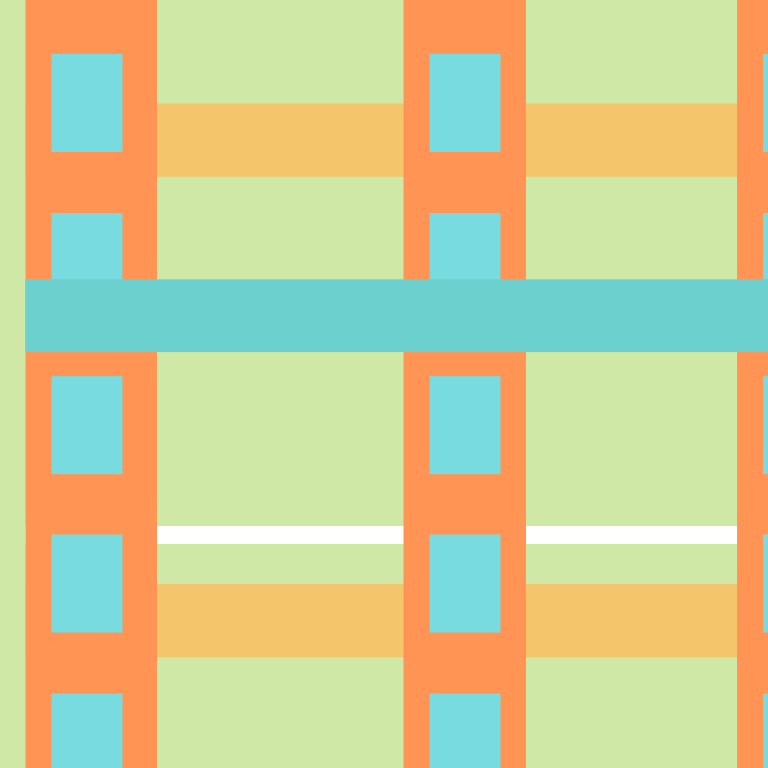
A WebGL 1 fragment shader for this pattern:

```glsl
precision highp float;

uniform vec2 u_resolution;

// Colours
const vec3 GREEN = vec3(0.81, 0.91, 0.65);
const vec3 ORANGE = vec3(1.00, 0.58, 0.33);
const vec3 AMBER = vec3(0.957, 0.773, 0.416);
const vec3 WINDOW_BLUE = vec3(0.47, 0.86, 0.875);
const vec3 BAR_TEAL = vec3(0.424, 0.816, 0.81);
const vec3 WHITE = vec3(1.0);

// Columns, left to right: both spacing and width shrink at each step
const float COLUMN_LEFT = 0.0332;
const float COLUMN_STEP = 0.4922;
const float STEP_SHRINK = 0.0579;
const float COLUMN_WIDTH = 0.1712;
const float WIDTH_SHRINK = 0.0117;

// Windows: three slightly uneven rows in every vertical period
const float ROW_PERIOD = 0.6257;
const float WINDOW_TOP = 0.0703;
const vec3 WINDOW_ROWS = vec3(0.0, 0.207, 0.4195);
const float WINDOW_INSET = 0.0339;
const vec2 WINDOW_SIZE = vec2(0.0924, 0.1276);

// Horizontal bands: top edge and height, measured downwards
const vec2 AMBER_BAND = vec2(0.1348, 0.0954);
const vec2 TEAL_BAND = vec2(0.3637, 0.0947);
const vec2 WHITE_BAND = vec2(0.6849, 0.0234);

// Smoothed coverage of the interval from start to start + size
float span(float x, float start, float size, float pixel) {
  float inside = 0.5 * size - abs(x - start - 0.5 * size);
  return clamp(0.5 + inside / pixel, 0.0, 1.0);
}

// Smoothed coverage of three intervals, each repeated every period
vec3 repeatedSpan(float x, vec3 start, float size, float period, float pixel) {
  vec3 fromCentre = mod(x - start - 0.5 * size + 0.5 * period, period) - 0.5 * period;
  return clamp(0.5 + (0.5 * size - abs(fromCentre)) / pixel, 0.0, 1.0);
}

void main() {
  vec2 uv = gl_FragCoord.xy / u_resolution;
  vec2 pixel = 1.0 / u_resolution;
  float x = uv.x;
  float y = 1.0 - uv.y;

  float rightOfMargin = clamp(0.5 + (x - COLUMN_LEFT) / pixel.x, 0.0, 1.0);

  // Bands running behind the columns
  float amber = repeatedSpan(y, vec3(AMBER_BAND.x), AMBER_BAND.y, ROW_PERIOD, pixel.y).x;
  float white = span(y, WHITE_BAND.x, WHITE_BAND.y, pixel.y);
  vec3 color = mix(GREEN, AMBER, amber * rightOfMargin);
  color = mix(color, WHITE, white * rightOfMargin);

  // Columns with their windows
  vec3 rows = repeatedSpan(y, WINDOW_TOP + WINDOW_ROWS, WINDOW_SIZE.y, ROW_PERIOD, pixel.y);
  float windowRow = max(rows.x, max(rows.y, rows.z));
  for (int i = 0; i < 3; i++) {
    float n = float(i);
    float left = COLUMN_LEFT + n * COLUMN_STEP - 0.5 * n * (n - 1.0) * STEP_SHRINK;
    float column = span(x, left, COLUMN_WIDTH - n * WIDTH_SHRINK, pixel.x);
    float pane = span(x, left + WINDOW_INSET, WINDOW_SIZE.x, pixel.x);
    color = mix(color, ORANGE, column);
    color = mix(color, WINDOW_BLUE, pane * windowRow);
  }

  // Bar crossing in front of everything
  float teal = span(y, TEAL_BAND.x, TEAL_BAND.y, pixel.y);
  color = mix(color, BAR_TEAL, teal * rightOfMargin);

  gl_FragColor = vec4(color, 1.0);
}
```
